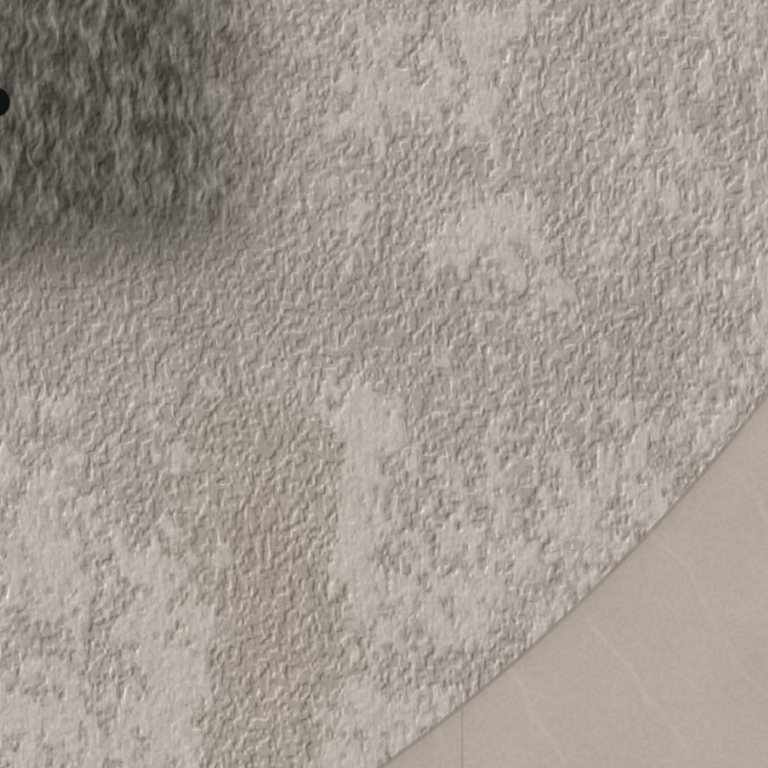
Write a three.js fragment shader that draws this texture.

```glsl
varying vec2 vUv;

float hash(vec2 p) {
  vec3 q = fract(vec3(p.xyx) * 0.1031);
  q += dot(q, q.yzx + 33.33);
  return fract((q.x + q.y) * q.z);
}

float noise(vec2 p) {
  vec2 i = floor(p), f = fract(p);
  f = f * f * (3.0 - 2.0 * f);
  return mix(mix(hash(i), hash(i + vec2(1.0, 0.0)), f.x),
             mix(hash(i + vec2(0.0, 1.0)), hash(i + 1.0), f.x), f.y);
}

float fbm(vec2 p) {
  float sum = 0.0, gain = 0.5;
  for (int i = 0; i < 5; i++) {
    sum += gain * noise(p);
    p = mat2(1.6, 1.2, -1.2, 1.6) * p + 17.3;
    gain *= 0.5;
  }
  return sum;
}

float blob(vec2 p, vec2 center, vec2 size) {
  vec2 d = (p - center) / size;
  return exp(-dot(d, d));
}

// Broad layout of bare (positive) and thick (negative) pile
float wearLayout(vec2 p) {
  float bare = 0.9 * blob(p, vec2(0.52, 0.87), vec2(0.10, 0.045))
    + 0.8 * blob(p, vec2(0.64, 0.95), vec2(0.06, 0.07))
    + 0.6 * blob(p, vec2(0.67, 0.67), vec2(0.07, 0.11))
    + 0.8 * blob(p, vec2(0.47, 0.67), vec2(0.02, 0.045))
    + 1.1 * blob(p, vec2(0.48, 0.46), vec2(0.05, 0.045))
    + 1.1 * blob(p, vec2(0.47, 0.32), vec2(0.03, 0.13))
    + 0.8 * blob(p, vec2(0.60, 0.19), vec2(0.10, 0.08))
    + 0.8 * blob(p, vec2(0.77, 0.32), vec2(0.11, 0.10))
    + blob(p, vec2(0.23, 0.13), vec2(0.04, 0.12))
    + 0.5 * blob(p, vec2(0.06, 0.34), vec2(0.14, 0.15))
    + 0.65 * blob(p, vec2(0.08, 0.06), vec2(0.12, 0.09))
    + 0.9 * blob(p, vec2(0.49, 0.05), vec2(0.07, 0.07))
    + 0.25 * blob(p, vec2(0.90, 0.72), vec2(0.16, 0.25));
  float thick = 0.7 * blob(p, vec2(0.36, 0.20), vec2(0.08, 0.26))
    + 0.4 * blob(p, vec2(0.55, 0.56), vec2(0.25, 0.08))
    + 0.9 * blob(p, vec2(0.62, 0.13), vec2(0.05, 0.035))
    + 0.4 * blob(p, vec2(0.12, 0.60), vec2(0.25, 0.09))
    + 0.4 * blob(p, vec2(0.55, 0.79), vec2(0.18, 0.035));
  return bare - thick;
}

float pileHeight(vec2 p) {
  float n = 0.6 * noise(p * vec2(135.0, 105.0))
    + 0.4 * noise(p * vec2(250.0, 170.0) + 9.0);
  return smoothstep(0.28, 0.72, n);
}

float wearAmount(vec2 p, vec2 q) {
  float ragged = 2.0 * (fbm(p * vec2(48.0, 30.0)) - 0.48)
    + 1.1 * (noise(p * vec2(120.0, 70.0) + 31.0) - 0.5);
  return smoothstep(0.12, 0.80, wearLayout(q) + ragged + 1.1 * (fbm(p * 8.0) - 0.48));
}

vec3 rug(vec2 p) {
  vec2 warp = vec2(fbm(p * 22.0), fbm(p * 22.0 + 40.0)) - 0.48;
  vec2 q = p + warp * vec2(0.06, 0.08);
  float bare = wearAmount(p, q);

  // Pile tint: warm low column, cooler middle
  vec3 pile = mix(vec3(0.645, 0.613, 0.582), vec3(0.63, 0.602, 0.58),
                  blob(p, vec2(0.55, 0.56), vec2(0.3, 0.12)));
  pile = mix(pile, vec3(0.61, 0.567, 0.52),
             0.6 * blob(q, vec2(0.35, 0.22), vec2(0.10, 0.25)));
  pile += 0.07 * (fbm(p * 14.0 + 5.0) - 0.48);
  vec3 color = mix(pile, vec3(0.725, 0.703, 0.672), bare * 0.9);

  // Embossed yarn, raised patch rims and fine vertical weave
  vec2 g = p + warp * 0.01;
  vec2 light = vec2(0.0028, -0.0022);
  float relief = pileHeight(g) - pileHeight(g + light);
  float rim = wearAmount(p + light, q + light) - bare;
  color += relief * mix(0.17, 0.055, bare) + 0.12 * rim;
  color += 0.05 * (noise(p * vec2(300.0, 40.0)) - 0.5);
  color += 0.045 * (noise(p * vec2(340.0, 260.0) + 7.0) - 0.5);

  // Soft shadow of short, dense yarn streaks
  vec2 y = p * vec2(175.0, 42.0) + vec2(2.0 * (noise(p * 45.0) - 0.5), 0.0);
  float streak = 0.65 * noise(y) + 0.35 * noise(y * vec2(1.7, 2.3) + 13.0);
  vec2 s = p + (streak - 0.5) * vec2(0.04, 0.08);
  float shade = (1.0 - smoothstep(0.19, 0.40, s.x))
    * smoothstep(0.60, 0.74, s.y + 0.12 * max(0.0, 0.15 - p.x));
  float halo = (1.0 - smoothstep(0.15, 0.55, p.x)) * smoothstep(0.43, 0.72, p.y);
  color *= 1.0 - 0.10 * halo;
  vec3 dark = vec3(0.345, 0.328, 0.303) + 0.34 * (streak - 0.48);
  dark += 0.08 * relief + 0.07 * bare * streak;
  return mix(color, dark, shade * 0.93);
}

vec3 stoneFloor(vec2 p) {
  vec3 color = vec3(0.70, 0.66, 0.62) + 0.04 * (fbm(p * 9.0) - 0.48);
  color += 0.03 * (noise(p * 260.0) - 0.5);
  // Pale diagonal veins and a tile joint
  float bend = 0.03 * (noise(p * 16.0) - 0.5);
  float vein = abs(fract((p.x + 0.65 * p.y + bend) * 6.5) - 0.87);
  color += 0.025 * (1.0 - smoothstep(0.0, 0.05, vein)) * noise(p * 12.0);
  return color - 0.06 * (1.0 - smoothstep(0.0006, 0.002, abs(p.x - 0.602)));
}

void main() {
  vec2 p = vUv;
  float edge = length(p - vec2(-0.902, 1.953)) - 2.402;
  vec3 color = mix(rug(p), stoneFloor(p), smoothstep(-0.001, 0.002, edge));
  // Bound hem and its contact shadow
  color = mix(color, vec3(0.56, 0.52, 0.48),
              0.8 * (1.0 - smoothstep(0.001, 0.004, abs(edge + 0.001))));
  color *= 1.0 - 0.07 * smoothstep(0.0, 0.003, edge) * exp(-max(edge, 0.0) * 90.0);
  // Black rounded tip at the left border
  float tip = length((p - vec2(-0.003, 0.867)) / vec2(1.0, 1.15)) - 0.016;
  color = mix(color, vec3(0.07, 0.07, 0.075), 1.0 - smoothstep(-0.002, 0.002, tip));
  gl_FragColor = vec4(color, 1.0);
}
```
